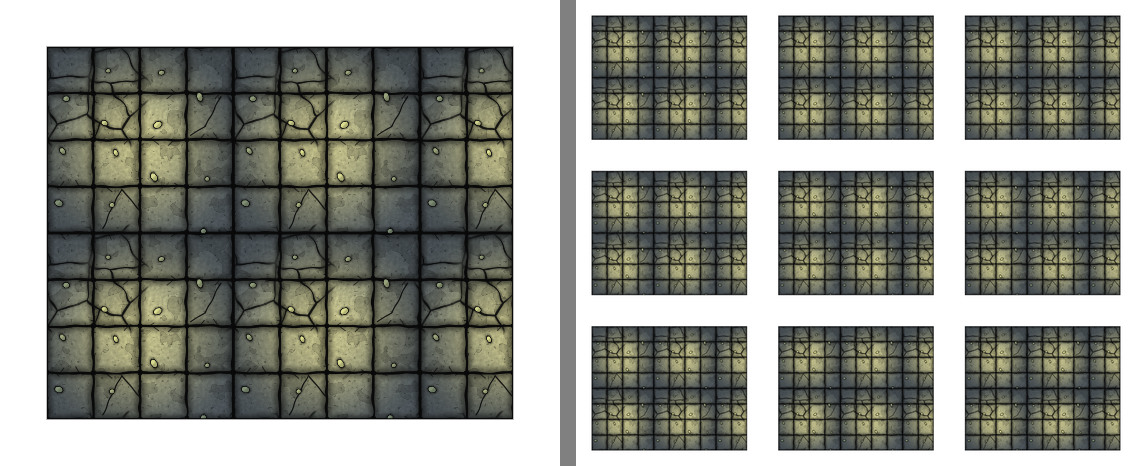
Left, the tile; right, the same tile 3 across and 3 down.
Write a WebGL 1 fragment shader that draws this texture.

```glsl
precision highp float;
uniform vec2 u_resolution;

const vec2 CANVAS = vec2(12.0, 10.0); // canvas size in flagstones
const vec2 FLOOR = vec2(10.0, 8.0);   // paved area inside the margin
const float BLOCK = 4.0;              // flagstones per repeat
const vec3 INK = vec3(0.035, 0.035, 0.04);
const vec3 SLATE = vec3(0.28, 0.31, 0.33);
const vec3 LIT_STONE = vec3(0.74, 0.73, 0.53);
const vec3 DULL_PEBBLE = vec3(0.45, 0.51, 0.43);
const vec3 LIT_PEBBLE = vec3(0.86, 0.86, 0.55);

vec2 hash2(vec2 p) {
  return fract(sin(vec2(dot(p, vec2(127.1, 311.7)), dot(p, vec2(269.5, 183.3)))) * 4375.85);
}

float corner(vec2 cell, vec2 offset, float period) {
  return dot(hash2(mod(cell, period)) * 2.0 - 1.0, offset);
}

// Gradient noise that wraps after a whole number of cells
float noise(vec2 p, float period) {
  vec2 i = floor(p), f = fract(p), e = vec2(1.0, 0.0);
  vec2 u = f * f * f * (f * (f * 6.0 - 15.0) + 10.0);
  float low = mix(corner(i, f, period), corner(i + e, f - e, period), u.x);
  float high = mix(corner(i + e.yx, f - e.yx, period), corner(i + 1.0, f - 1.0, period), u.x);
  return mix(low, high, u.y);
}

float blockNoise(vec2 q, float scale) { return noise(q * scale, BLOCK * scale); }

vec2 wrapOffset(vec2 d) { return mod(d + 0.5 * BLOCK, BLOCK) - 0.5 * BLOCK; }

float segment(vec2 p, vec2 a, vec2 b) {
  vec2 d = b - a;
  return length(p - a - d * clamp(dot(p - a, d) / dot(d, d), 0.0, 1.0));
}

float fork(vec2 p, vec2 root, vec2 tipA, vec2 tipB) {
  return min(segment(p, root, tipA), segment(p, root, tipB));
}

float stroke(float d, float halfWidth, float px) {
  return 1.0 - smoothstep(halfWidth - 0.6 * px, halfWidth + 0.6 * px, d);
}

// Distance to the borders of wrapping Voronoi cells
float webDistance(vec2 p, float period) {
  vec2 cell = floor(p), f = fract(p), nearest = vec2(8.0);
  for (int y = -1; y <= 1; y++)
    for (int x = -1; x <= 1; x++) {
      vec2 o = vec2(float(x), float(y));
      vec2 r = o + hash2(mod(cell + o, period) + 7.0) - f;
      if (dot(r, r) < dot(nearest, nearest)) nearest = r;
    }
  float d = 8.0;
  for (int y = -2; y <= 2; y++)
    for (int x = -2; x <= 2; x++) {
      vec2 o = vec2(float(x), float(y));
      vec2 r = o + hash2(mod(cell + o, period) + 7.0) - f;
      vec2 gap = r - nearest;
      if (dot(gap, gap) > 0.0001) d = min(d, dot(0.5 * (r + nearest), normalize(gap)));
    }
  return d;
}

// Short slanted nicks beside the corners of a flagstone
float nickDistance(vec2 f, vec2 tile) {
  float d = 1.0;
  for (int k = 0; k < 4; k++) {
    vec2 c = vec2(mod(float(k), 2.0), floor(float(k) * 0.5));
    vec2 h = hash2(tile * 3.0 + c + 2.0), inward = 1.0 - 2.0 * c;
    vec2 along = h.y > 0.5 ? vec2(1.0, 0.0) : vec2(0.0, 1.0);
    vec2 start = c + inward * along * (0.08 + 0.25 * h.x);
    d = min(d, segment(f, start, start + inward * 0.14 * h.yx));
  }
  return d;
}

vec3 addPebbles(vec3 color, vec2 q, float light, float px) {
  for (int k = 0; k < 13; k++) {
    float n = float(k);
    vec2 h = hash2(vec2(n, 5.0));
    vec2 v = wrapOffset(q - BLOCK * fract(n * vec2(0.755, 0.57) + vec2(0.31, 0.59)));
    float c = cos(6.28 * h.x), s = sin(6.28 * h.x), radius = mix(0.04, 0.085, h.y);
    vec2 r = vec2(c * v.x + s * v.y + 0.25 * v.y, c * v.y - s * v.x);
    float d = max(max(abs(r.x), abs(r.y) * 1.25), dot(abs(r), vec2(0.78))) - radius;
    float facet = 0.85 + 0.2 * smoothstep(-0.03, 0.03, v.y - v.x);
    color *= 1.0 - 0.4 * (1.0 - smoothstep(0.0, 0.08, d));
    color = mix(color, INK, stroke(d, 0.018, px));
    color = mix(color, mix(DULL_PEBBLE, LIT_PEBBLE, light) * facet, stroke(d, 0.0, px));
  }
  return color;
}

void main() {
  vec2 p = gl_FragCoord.xy / u_resolution * CANVAS - 1.0;
  float px = CANVAS.x / u_resolution.x;
  vec2 q = mod(p, BLOCK);
  vec2 wobble = vec2(blockNoise(q, 3.0), blockNoise(q + 1.5, 3.0));
  vec2 bent = q + 0.05 * wobble;
  vec2 tile = mod(floor(bent), BLOCK);

  // Stone lit from the middle of each block
  float light = smoothstep(2.5, 0.2, length(q - vec2(1.95, 1.9)));
  vec3 color = mix(SLATE, LIT_STONE, light) * (0.93 + 0.14 * hash2(tile + 3.0).x);

  // Outlined stains, grain and pits
  float stain = blockNoise(q, 2.0) + 0.5 * blockNoise(q, 5.0);
  color *= 1.0 - 0.13 * smoothstep(0.17, 0.2, stain) - 0.18 * stroke(abs(stain - 0.18), 0.012, px);
  color *= 1.0 + 0.16 * blockNoise(q, 12.0) + 0.12 * blockNoise(q, 24.0);
  color *= 1.0 - 0.25 * smoothstep(0.28, 0.42, blockNoise(q, 14.0));

  // Joints with rounded corners, and straight seams between blocks
  vec2 g = abs(fract(bent + 0.5) - 0.5);
  float joint = min(min(g.x, g.y), length(g) - 0.035);
  vec2 seamGap = abs(wrapOffset(q)), rim = min(p, FLOOR - p);
  float edge = min(rim.x, rim.y);
  float seam = min(min(seamGap.x, seamGap.y), abs(edge));
  color *= mix(0.55, 1.0, smoothstep(0.0, 0.2, joint));

  // Cracked corner of the block, two forked breaks and nicks
  float web = webDistance(bent * 1.25 + 0.1 * wobble.yx, BLOCK * 1.25) / 1.25;
  vec2 off = abs(wrapOffset(q - vec2(1.0, 3.0)));
  float damage = smoothstep(1.2, 0.9, max(off.x, off.y) + 0.4 * wobble.x);
  damage *= smoothstep(-0.35, -0.1, blockNoise(q + 0.7, 1.0));
  float breaks = min(fork(bent, vec2(1.6, 0.95), vec2(1.2, 0.1), vec2(1.97, 0.5)),
                     fork(bent, vec2(3.4, 2.3), vec2(3.72, 2.92), vec2(3.1, 2.1)));
  float cracks = max(damage * stroke(web, 0.017 + 0.02 * wobble.y, px), stroke(breaks, 0.014, px));
  cracks = max(cracks, 0.8 * stroke(nickDistance(fract(bent), tile), 0.01, px));
  color *= 1.0 - 0.25 * damage * (1.0 - smoothstep(0.0, 0.09, web));
  color = mix(color, INK, 0.9 * cracks);
  float joints = max(stroke(joint, 0.026 + 0.02 * wobble.x, px), stroke(seam, 0.03, px));
  color = mix(color, INK, joints);

  color = addPebbles(color, q, light, px);
  color = mix(color, INK, stroke(abs(edge), 0.025, px));
  gl_FragColor = vec4(mix(vec3(1.0), color, smoothstep(-0.5 * px, 0.5 * px, edge)), 1.0);
}
```
